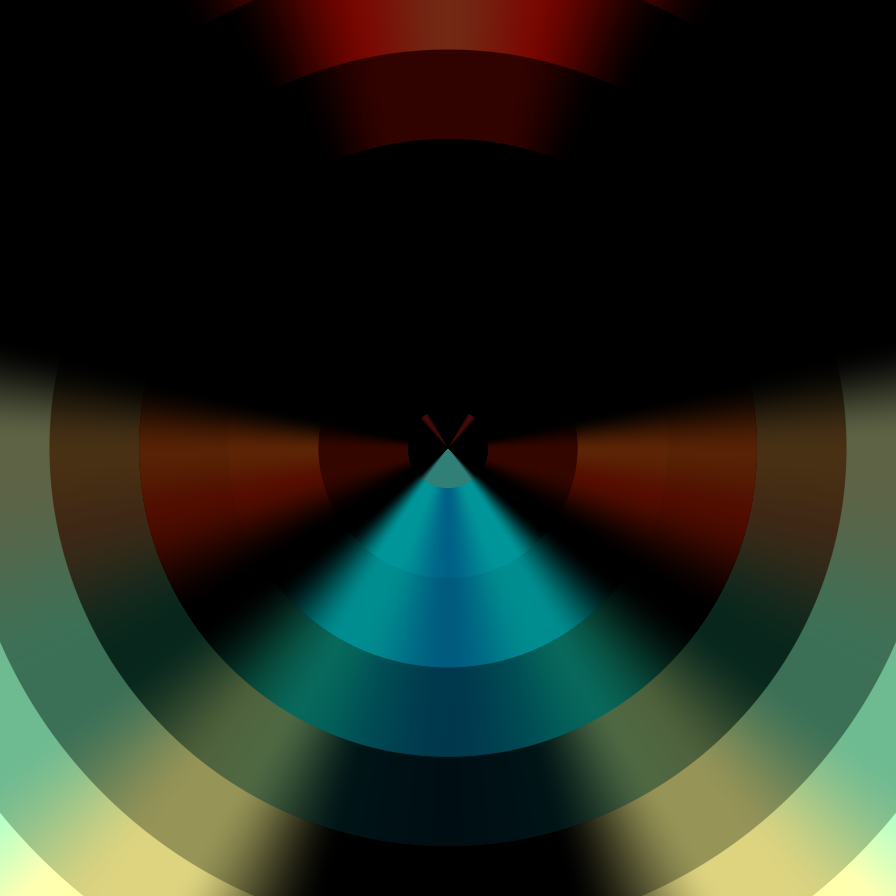
Give the GLSL for this background, as a Shadertoy shader.

```glsl
const float RING_STEP = 0.1;
const float CORE_RADIUS = 0.0456;

// Soft window over an angle: rises from a to b, falls from c to d
float band(float angle, float a, float b, float c, float d) {
    return smoothstep(a, b, angle) * (1.0 - smoothstep(c, d, angle));
}

// Colour growing linearly with the ring offset, never negative
vec3 growingTone(vec3 base, vec3 slope, float offset) {
    return max(base + slope * offset, 0.0);
}

// Stepped ring number with a narrow blend at each edge
float ringIndex(float radius, float pixel) {
    float x = (radius - CORE_RADIUS) / RING_STEP + 1.0;
    float width = min(1.5 * pixel / RING_STEP, 0.5);
    return floor(x) + smoothstep(1.0 - width, 1.0, fract(x));
}

// Teal and blue fan pointing down
vec3 coolFan(float angle, float ring) {
    vec3 blue = vec3(0.0, 0.38, 0.53);
    vec3 teal = vec3(0.0, 0.59, 0.60);
    vec3 tone = mix(blue, teal, smoothstep(0.0, 25.0, angle));
    vec3 coreTone = vec3(0.19, 0.50, 0.47);
    tone = mix(coreTone, tone, smoothstep(0.0, 1.0, ring));
    float spread = 1.0 - smoothstep(34.0 - 2.0 * ring, 47.0 + 2.5 * ring, angle);
    return tone * spread * (1.0 - smoothstep(1.5, 4.8, ring));
}

// Rust-coloured light on both sides
vec3 sideEmber(float angle, float ring) {
    vec3 red = vec3(0.33, 0.05, 0.0);
    vec3 orange = vec3(0.36, 0.14, 0.02);
    vec3 tone = mix(red, orange, smoothstep(76.0, 89.0, angle));
    tone = mix(vec3(0.35, 0.04, 0.0), tone, smoothstep(1.0, 2.0, ring));
    float strength = smoothstep(0.0, 1.8, ring) * (1.0 - smoothstep(2.6, 5.4, ring));
    return tone * strength * band(angle, 57.0, 78.0, 89.0, 103.0);
}

// Cream, green and olive light that brightens outward
vec3 outerGlow(float angle, float ring) {
    float offset = ring - 4.0;
    vec3 cream = growingTone(vec3(0.31, 0.33, 0.18), vec3(0.28, 0.25, 0.16), offset);
    vec3 green = growingTone(vec3(0.03, 0.15, 0.11), vec3(0.20, 0.29, 0.23), offset);
    vec3 olive = growingTone(vec3(0.10, 0.12, 0.07), vec3(0.25, 0.26, 0.20), offset);
    vec3 tone = mix(cream, green, smoothstep(37.0, 55.0, angle));
    tone = mix(tone, olive, smoothstep(62.0, 88.0, angle));
    return tone * band(angle, 15.0, 32.0, 91.0, 104.0);
}

// Red light at the top, with a paler centre on the outer rings
vec3 topEmber(float angle, float ring) {
    float offset = ring - 4.0;
    float strength = max(0.19 + 0.29 * offset, 0.0);
    float spread = smoothstep(156.0 - 4.0 * offset, 170.0, angle);
    vec3 paleCentre = vec3(-0.03, 0.14, 0.08) * clamp(offset, 0.0, 1.0);
    return vec3(strength, 0.04 * strength, 0.0) * spread
         + paleCentre * smoothstep(166.0, 180.0, angle);
}

// Two small red wedges inside the core
vec3 coreWedges(float angle, float ring) {
    float core = 1.0 - smoothstep(0.0, 1.0, ring);
    return vec3(0.25, 0.04, 0.03) * core * band(angle, 134.0, 142.0, 145.0, 152.0);
}

void mainImage(out vec4 fragColor, in vec2 fragCoord) {
    vec2 p = (fragCoord - 0.5 * iResolution.xy) / iResolution.y;

    // Mirrored angle in degrees: 0 points down, 180 points up
    float angle = degrees(atan(abs(p.x), -p.y));
    float ring = ringIndex(length(p), 1.0 / iResolution.y);

    vec3 color = coolFan(angle, ring) + sideEmber(angle, ring)
               + outerGlow(angle, ring) + topEmber(angle, ring)
               + coreWedges(angle, ring);
    fragColor = vec4(clamp(color, 0.0, 1.0), 1.0);
}
```
